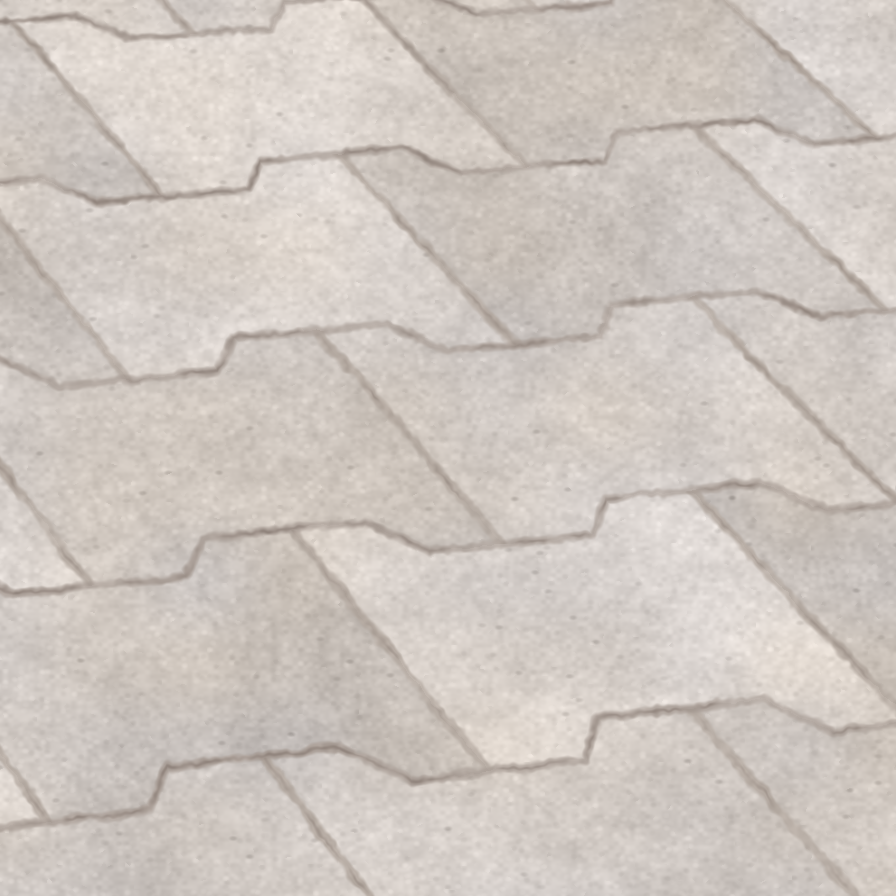
Give the GLSL for this texture, as a WebGL 1 fragment shader.

```glsl
precision highp float;
// Interlocking concrete pavers seen obliquely. A projective lattice sets the rows;
// notched bed joints and slanted cross joints are segment distances on the canvas.
// Layered sines vary the pavers; value and cellular noise add mottling and flecks.
uniform vec2 u_resolution;

// Lattice axes, origin and perspective, with canvas y measured downward
const vec2 ALONG = vec2(0.4141, -0.0292);
const vec2 ACROSS = vec2(-0.0456, 0.1779);
const vec2 ORIGIN = vec2(0.277, 0.1958);
const vec2 TILT = vec2(0.02, -0.0573);

// Paver outline, in lattice units
const float NOTCH = 0.085;
const float STEP_END = 0.028;
const float RAMP_START = 0.425;
const float RAMP_END = 0.595;
const float CROSS_TOP = 0.245;
const float CROSS_BOTTOM = 0.775;

const vec3 CONCRETE = vec3(0.817, 0.787, 0.762);
const vec3 BED_SAND = vec3(0.665, 0.620, 0.590);
const vec3 CROSS_SAND = vec3(0.700, 0.657, 0.622);
const vec3 CREVICE = vec3(0.570, 0.520, 0.490);

float hash(vec2 p) {
  vec3 q = fract(vec3(p.xyx) * 0.1031);
  q += dot(q, q.yzx + 33.33);
  return fract((q.x + q.y) * q.z);
}

float valueNoise(vec2 p) {
  vec2 i = floor(p), f = fract(p);
  f = f * f * (3.0 - 2.0 * f);
  return mix(mix(hash(i), hash(i + vec2(1, 0)), f.x),
             mix(hash(i + vec2(0, 1)), hash(i + vec2(1, 1)), f.x), f.y);
}

// Distance to the nearest scattered point, and that point's random id
vec2 cellular(vec2 p) {
  vec2 cell = floor(p), best = vec2(9.0, 0.0);
  for (int y = -1; y <= 1; y++)
    for (int x = -1; x <= 1; x++) {
      vec2 c = cell + vec2(x, y);
      float d = length(c + vec2(hash(c), hash(c + 57.0)) - p);
      if (d < best.x) best = vec2(d, hash(c + 113.0));
    }
  return best;
}

vec2 toCanvas(vec2 g) {
  return (ALONG * g.x + ACROSS * g.y + ORIGIN) / (1.0 + dot(TILT, g));
}

vec2 toLattice(vec2 p) {
  vec2 a = ALONG - p * TILT.x, b = ACROSS - p * TILT.y, r = p - ORIGIN;
  return vec2(r.x * b.y - r.y * b.x, a.x * r.y - a.y * r.x) / (a.x * b.y - a.y * b.x);
}

// Distance on the canvas to a segment given in lattice units
float segment(vec2 p, vec2 g0, vec2 g1) {
  vec2 a = toCanvas(g0), d = toCanvas(g1) - a;
  return length(p - a - d * clamp(dot(p - a, d) / dot(d, d), 0.0, 1.0));
}

// Offset of a bed joint from its row line
float notchOffset(float u) {
  float f = fract(u);
  float raised = clamp(f / STEP_END, 0.0, 1.0)
               - clamp((f - RAMP_START) / (RAMP_END - RAMP_START), 0.0, 1.0);
  return NOTCH * (1.0 - 2.0 * raised);
}

float bedJoint(vec2 p, vec2 o) {
  vec2 a = o + vec2(STEP_END, -NOTCH), b = o + vec2(RAMP_START, -NOTCH);
  vec2 c = o + vec2(RAMP_END, NOTCH);
  float d = min(segment(p, o + vec2(0, NOTCH), a), segment(p, a, b));
  return min(d, min(segment(p, b, c), segment(p, c, o + vec2(1, NOTCH))));
}

// Coverage of a band around a joint, with a soft edge
float band(float d, float halfWidth, float soft) {
  return 1.0 - smoothstep(halfWidth - soft, halfWidth + soft, d);
}

void main() {
  float pixel = 0.7 / min(u_resolution.x, u_resolution.y);
  vec2 p = gl_FragCoord.xy / u_resolution;
  p.y = 1.0 - p.y;

  // Rough edges, then the paver's row and column
  vec2 q = p + 0.004 * (vec2(valueNoise(p * 60.0), valueNoise(p * 60.0 + 40.0)) - 0.5)
             + 0.003 * (vec2(valueNoise(p * 150.0), valueNoise(p * 150.0 + 90.0)) - 0.5);
  vec2 g = toLattice(q);
  float row = floor(g.y - notchOffset(g.x));
  float slant = (g.y - row + NOTCH) / (1.0 + 2.0 * NOTCH);
  float column = floor(g.x - mix(CROSS_TOP, CROSS_BOTTOM, slant));

  // Nearest joints of each kind
  float bed = 1.0, cross = 1.0;
  for (int i = -1; i <= 1; i++) {
    vec2 o = vec2(floor(g.x) + float(i), row);
    bed = min(bed, min(bedJoint(q, o), bedJoint(q, o + vec2(0, 1))));
    cross = min(cross, segment(q, o + vec2(CROSS_TOP, -NOTCH), o + vec2(CROSS_BOTTOM, 1.0 + NOTCH)));
  }

  // Paver tone, mottling and fine aggregate
  vec2 ground = p * vec2(1.0, 1.2);
  float tone = -0.040 * cos(3.14159 * column) * cos(1.25 * row + 0.85);
  tone += 0.02 * (hash(vec2(column, row) + 20.0) - 0.5);
  tone += 0.075 * (valueNoise(ground * 6.0 + 3.0) - 0.5) + 0.045 * (valueNoise(ground * 22.0) - 0.5);
  tone += 0.045 * (valueNoise(ground * 75.0) - 0.5) + 0.055 * (valueNoise(ground * 170.0) - 0.5);
  vec2 fleck = cellular(ground * 95.0), pit = cellular(ground * vec2(38.0, 52.0) + 8.0);
  tone += 0.07 * (fleck.y - 0.5) * band(fleck.x, 0.3, 0.2);
  tone -= 0.10 * smoothstep(0.90, 1.0, pit.y) * band(pit.x, 0.14, 0.1);
  float warmth = valueNoise(ground * 9.0 + 31.0) - 0.5;
  vec3 color = CONCRETE + tone + 0.016 * warmth * vec3(1.0, 0.2, -1.2);

  // Pale worn lips beside a faint shade
  float edge = min(bed, cross), wear = valueNoise(p * 17.0 + 11.0);
  float crumble = valueNoise(p * 48.0 + 5.0);
  color += 0.04 * wear * crumble * band(abs(edge - 0.011), 0.004, 0.004);
  color -= 0.018 * (1.0 - wear) * band(edge, 0.011, 0.010);

  // Sand filling of uneven width, then broken dark crevices within it
  float scale = (0.75 + 0.5 * crumble) / (1.0 + dot(TILT, g));
  float grit = 0.07 * (valueNoise(p * 160.0) - 0.5);
  float soft = 0.0018 + pixel;
  color = mix(color, CROSS_SAND + grit, band(cross, 0.0045 * scale, soft) * (0.6 + 0.4 * wear));
  color = mix(color, BED_SAND + grit, band(bed, 0.0040 * scale, soft) * (0.5 + 0.5 * wear));
  float open = smoothstep(0.35, 0.75, 0.5 * wear + 0.5 * crumble);
  float crevice = max(band(bed, 0.0017, 0.0008 + pixel), 0.6 * band(cross, 0.0016, 0.0008 + pixel));
  color = mix(color, CREVICE + grit, 0.75 * open * crevice);
  gl_FragColor = vec4(color, 1.0);
}
```
